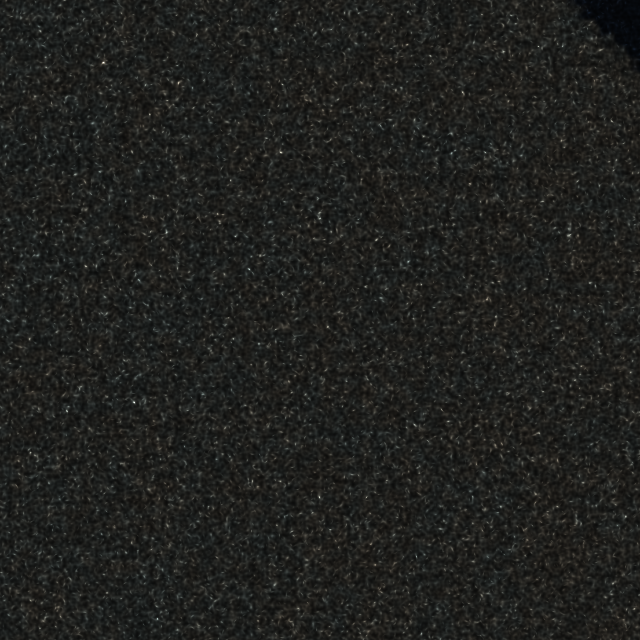
This texture is drawn by a WebGL 2 fragment shader. Its source:

```glsl
#version 300 es
precision highp float;

// Dark polished granite: gradient noise forms the soft mineral ground, and
// layers of randomly turned, soft elliptical flakes add the pale crystals.
// Both add up to a log-brightness, tinted by broad warm and cool patches.

uniform vec2 u_resolution;
out vec4 fragColor;

const vec3 COOL_TINT = vec3(0.93, 1.03, 1.00);
const vec3 WARM_TINT = vec3(1.07, 1.01, 0.89);
const vec3 SHADOW_TINT = vec3(0.17, 0.25, 0.40);
const float GROUND_LEVEL = 0.120;
const float LOG_CONTRAST = 0.38;
const float TAU = 6.28319;

// Integer hash: three random values in 0..1 for a cell and a seed
vec3 hash3(vec2 cell, int seed) {
    uvec3 v = uvec3(ivec3(ivec2(cell), seed)) * 1664525u + 1013904223u;
    v.x += v.y * v.z;
    v.y += v.z * v.x;
    v.z += v.x * v.y;
    v ^= v >> 16u;
    v.x += v.y * v.z;
    v.y += v.z * v.x;
    v.z += v.x * v.y;
    return vec3(v >> 8u) / 16777216.0;
}

// Dot product of a lattice point's random unit gradient with the offset
float cornerSlope(vec2 cell, vec2 offset, int seed) {
    float angle = TAU * hash3(cell, seed).x;
    return dot(vec2(cos(angle), sin(angle)), offset);
}

float gradientNoise(vec2 p, int seed) {
    vec2 cell = floor(p);
    vec2 f = p - cell;
    vec2 blend = f * f * f * (f * (f * 6.0 - 15.0) + 10.0);
    vec2 right = vec2(1.0, 0.0);
    vec2 up = vec2(0.0, 1.0);
    float low = mix(cornerSlope(cell, f, seed),
                    cornerSlope(cell + right, f - right, seed), blend.x);
    float high = mix(cornerSlope(cell + up, f - up, seed),
                     cornerSlope(cell + 1.0, f - 1.0, seed), blend.x);
    return mix(low, high, blend.y);
}

// One soft ellipse per cell, with random place, direction, shape and strength
float flakes(vec2 p, int seed) {
    vec2 home = floor(p);
    float sum = 0.0;
    for (int y = -1; y <= 1; y++) {
        for (int x = -1; x <= 1; x++) {
            vec2 cell = home + vec2(x, y);
            vec3 place = hash3(cell, seed);
            vec3 shape = hash3(cell, seed + 1);
            vec2 d = p - cell - place.xy;
            float angle = TAU * place.z;
            vec2 axis = vec2(cos(angle), sin(angle));
            vec2 local = vec2(dot(d, axis), dot(d, vec2(-axis.y, axis.x)));
            // A slight bend keeps the flakes from looking like plain ovals
            local.y += (shape.z - 0.5) * local.x * local.x;
            local /= vec2(mix(0.32, 0.55, shape.x), mix(0.16, 0.28, shape.z));
            float strength = 3.0 * shape.y * shape.y * shape.y;
            sum += strength * exp(-1.5 * dot(local, local));
        }
    }
    return sum;
}

// Fine and coarse grain with flakes, roughly centred on zero
float grain(vec2 p) {
    float ground = 1.9 * gradientNoise(p * 95.0, 1)
                 + 2.2 * gradientNoise(p * 175.0, 2)
                 + 0.8 * gradientNoise(p * 34.0, 3);
    float crystals = flakes(p * 98.0, 10) + flakes(p * 145.0, 20);
    return ground + crystals - 0.32;
}

// Warm and cool mineral patches, drifting warmer to the right
vec3 mineralTint(vec2 p, float across) {
    float warmth = 0.5 + 0.9 * gradientNoise(p * 48.0, 30)
                 + 0.7 * gradientNoise(p * 11.0, 31)
                 + 0.3 * (across - 0.5);
    return mix(COOL_TINT, WARM_TINT, clamp(warmth, 0.0, 1.0));
}

// Ragged blue-black shadow across the upper right corner
float cornerShadow(vec2 uv, vec2 p) {
    float ragged = 0.025 * gradientNoise(p * 60.0, 40);
    return smoothstep(1.875, 1.905, uv.x + uv.y + ragged);
}

void main() {
    vec2 uv = gl_FragCoord.xy / u_resolution;
    vec2 p = gl_FragCoord.xy / min(u_resolution.x, u_resolution.y);

    float brightness = GROUND_LEVEL * exp(LOG_CONTRAST * grain(p));
    vec3 color = brightness * mineralTint(p, uv.x);
    color *= mix(vec3(1.0), SHADOW_TINT, cornerShadow(uv, p));

    fragColor = vec4(clamp(color, 0.0, 1.0), 1.0);
}
```
